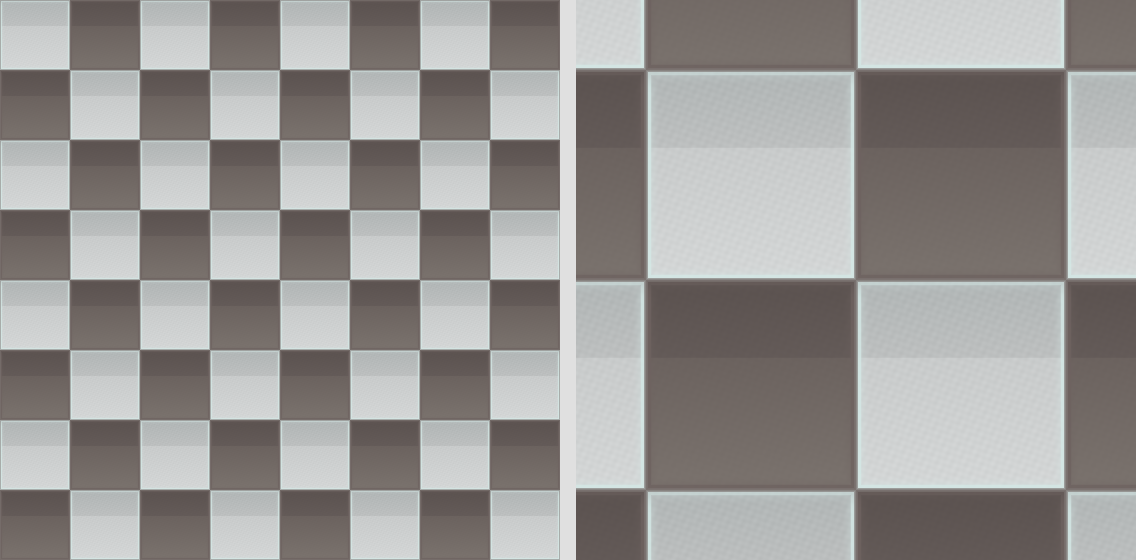
Left: the whole. Right: its middle third, enlarged.
Give the GLSL for this pattern, as a Shadertoy shader.

```glsl
// Glossy checkerboard of pale and brown-grey tiles with bright bevelled rims.
#define TILES 8.0
#define GLOSS_EDGE 0.63
#define SEAM_WIDTH 0.008
#define RIM_WIDTH 0.026
#define GLOW_WIDTH 0.07
#define GRAIN 0.011
#define PALE_RIM vec3(0.83, 0.91, 0.90)
#define DARK_RIM vec3(0.43, 0.385, 0.375)
#define SEAM_COLOR vec3(0.49, 0.46, 0.45)

const float TAU = 6.2831853;

// Antialiased coverage of a line lying within width of an edge
float lineMask(float dist, float width, float px) {
    return 1.0 - smoothstep(width - 0.5 * px, width + 0.5 * px, dist);
}

// Two vertical gradients meeting at the gloss edge
vec3 glossFace(float y, float px, vec3 low, vec3 mid, vec3 shade, vec3 top) {
    vec3 lower = mix(low, mid, clamp(y / GLOSS_EDGE, 0.0, 1.0));
    vec3 upper = mix(shade, top, clamp((y - GLOSS_EDGE) / (1.0 - GLOSS_EDGE), 0.0, 1.0));
    return mix(lower, upper, smoothstep(-0.5 * px, 0.5 * px, y - GLOSS_EDGE));
}

// Fine woven speckle; whole frequencies make it wrap at every tile
float speckle(vec2 p) {
    float weave = sin(TAU * dot(p, vec2(19.0, 11.0))) * sin(TAU * dot(p, vec2(-9.0, 21.0)));
    return weave + 0.4 * sin(TAU * dot(p, vec2(13.0, -17.0)));
}

void mainImage(out vec4 fragColor, in vec2 fragCoord) {
    vec2 grid = fragCoord / iResolution.xy * TILES;
    vec2 cell = floor(grid);
    vec2 p = fract(grid);
    float px = TILES / min(iResolution.x, iResolution.y);
    float pale = mod(cell.x + cell.y, 2.0);

    // Tile faces
    vec3 paleFace = glossFace(p.y, px, vec3(0.83, 0.84, 0.84), vec3(0.785, 0.795, 0.795),
                              vec3(0.74, 0.75, 0.75), vec3(0.69, 0.71, 0.71));
    vec3 darkFace = glossFace(p.y, px, vec3(0.48, 0.45, 0.43), vec3(0.42, 0.385, 0.37),
                              vec3(0.39, 0.355, 0.345), vec3(0.355, 0.32, 0.31));
    vec3 color = mix(darkFace, paleFace, pale);
    color += GRAIN * speckle(p) * mix(0.25, 1.0, pale);

    // Bevelled rim, muted along the top
    vec2 border = min(p, 1.0 - p);
    float dist = min(border.x, border.y);
    vec3 rimColor = mix(DARK_RIM, PALE_RIM, pale);
    float topFade = 1.0 - 0.4 * smoothstep(0.9, 1.0, p.y);
    float glow = 1.0 - smoothstep(0.0, GLOW_WIDTH, dist);
    float rim = lineMask(dist, RIM_WIDTH, px);
    color = mix(color, rimColor, topFade * max(0.35 * glow, 0.85 * rim));

    // Thin seam shared by neighbouring tiles
    color = mix(color, SEAM_COLOR, 0.85 * lineMask(dist, SEAM_WIDTH, px));

    fragColor = vec4(color, 1.0);
}
```
